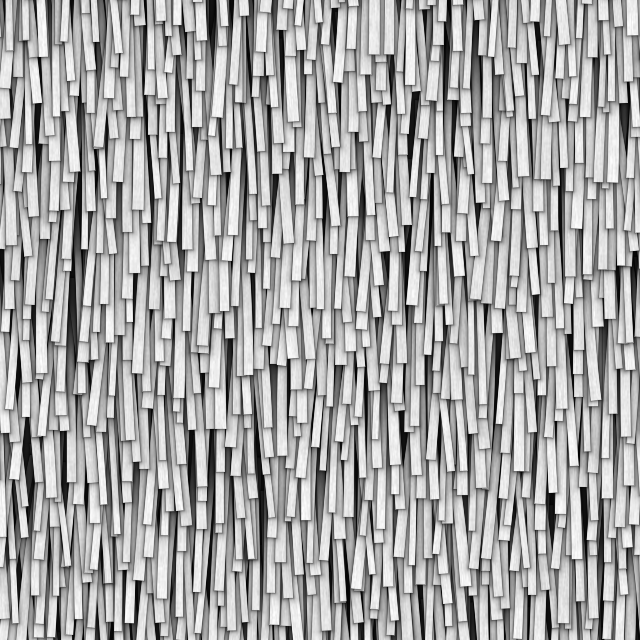
A three.js fragment shader for this texture:

```glsl
varying vec2 vUv;

const float ROW_STEP = 0.05;
const float COLUMN_STEP = 0.028;
const float STRIP_LENGTH = 0.32;
const float TIP_JITTER = 0.04;
const float EDGE_SOFTNESS = 0.0008;
const float GAP_TONE = 0.16;

float hash(vec2 p) {
  return fract(sin(dot(p, vec2(127.1, 311.7))) * 43758.5453);
}

float randomRange(vec2 id, float seed, float low, float high) {
  return mix(low, high, hash(id + seed * vec2(17.3, 9.1)));
}

float valueNoise(vec2 p) {
  vec2 cell = floor(p);
  vec2 f = fract(p);
  f = f * f * (3.0 - 2.0 * f);
  float bottom = mix(hash(cell), hash(cell + vec2(1.0, 0.0)), f.x);
  float top = mix(hash(cell + vec2(0.0, 1.0)), hash(cell + 1.0), f.x);
  return mix(bottom, top, f.y);
}

float boxDistance(vec2 p, vec2 halfSize) {
  vec2 d = abs(p) - halfSize;
  return length(max(d, 0.0)) + min(max(d.x, d.y), 0.0);
}

// Position across (x) and up from the tip (y) of a leaning, bowed strip
vec2 stripCoords(vec2 p, vec2 tip, float lean, float bow) {
  float rise = p.y - tip.y;
  float across = p.x - tip.x - lean * rise - bow * rise * rise;
  return vec2(across, rise + lean * across);
}

// Fibrous face, darker along its rim and where it runs deep under others
float stripTone(vec2 q, float dist, float baseTone, vec2 id) {
  vec2 offset = 40.0 * vec2(hash(id + 3.7), hash(id + 8.2));
  float fibre = valueNoise(q * vec2(600.0, 70.0) + offset) - 0.5;
  float fleck = valueNoise(q * vec2(420.0, 240.0) + offset) - 0.5;
  float rim = mix(0.85, 1.0, smoothstep(0.0, 0.0015, -dist));
  float depth = 1.0 - 0.75 * smoothstep(0.12, 0.3, q.y);
  return (baseTone + 0.08 * fibre + 0.05 * fleck) * rim * depth;
}

// Wide soft shadow plus a tight contact line
float shadowFactor(float dist) {
  float d = max(dist, 0.0);
  return (1.0 - 0.34 * exp(-d / 0.005)) * (1.0 - 0.4 * exp(-d / 0.0014));
}

// Paint one strip and its shadow over the tone below
float paintStrip(float under, vec2 p, vec2 id, float rowShift) {
  vec2 tip = vec2((id.x + 0.5 + randomRange(id, 1.0, -0.32, 0.32)) * COLUMN_STEP - rowShift,
                  id.y * ROW_STEP + randomRange(id, 2.0, -TIP_JITTER, TIP_JITTER));
  float lean = randomRange(id, 3.0, -0.11, 0.11);
  float bow = randomRange(id, 4.0, -0.2, 0.2);
  float halfWidth = randomRange(id, 5.0, 0.005, 0.0092);
  float baseTone = randomRange(id, 6.0, 0.89, 0.95);

  vec2 q = stripCoords(p, tip, lean, bow);
  float halfLength = 0.5 * STRIP_LENGTH;
  float taperedWidth = halfWidth * (1.0 - 0.6 * clamp(q.y, 0.0, STRIP_LENGTH));
  float dist = boxDistance(q - vec2(0.0, halfLength), vec2(taperedWidth, halfLength));
  float cover = 1.0 - smoothstep(-EDGE_SOFTNESS, EDGE_SOFTNESS, dist);
  return mix(under * shadowFactor(dist), stripTone(q, dist, baseTone, id), cover);
}

// Lower rows first, so that each higher row overlaps them
float layeredStrips(vec2 p) {
  float tone = GAP_TONE;
  float firstRow = floor((p.y - STRIP_LENGTH - TIP_JITTER) / ROW_STEP);
  for (int r = 0; r < 10; r++) {
    float row = firstRow + float(r);
    float rowShift = hash(vec2(row, 5.3)) * COLUMN_STEP;
    float column = floor((p.x + rowShift) / COLUMN_STEP);
    for (int c = -2; c <= 2; c++) {
      tone = paintStrip(tone, p, vec2(column + float(c), row), rowShift);
    }
  }
  return tone;
}

void main() {
  gl_FragColor = vec4(vec3(clamp(layeredStrips(vUv), 0.0, 1.0)), 1.0);
}
```
